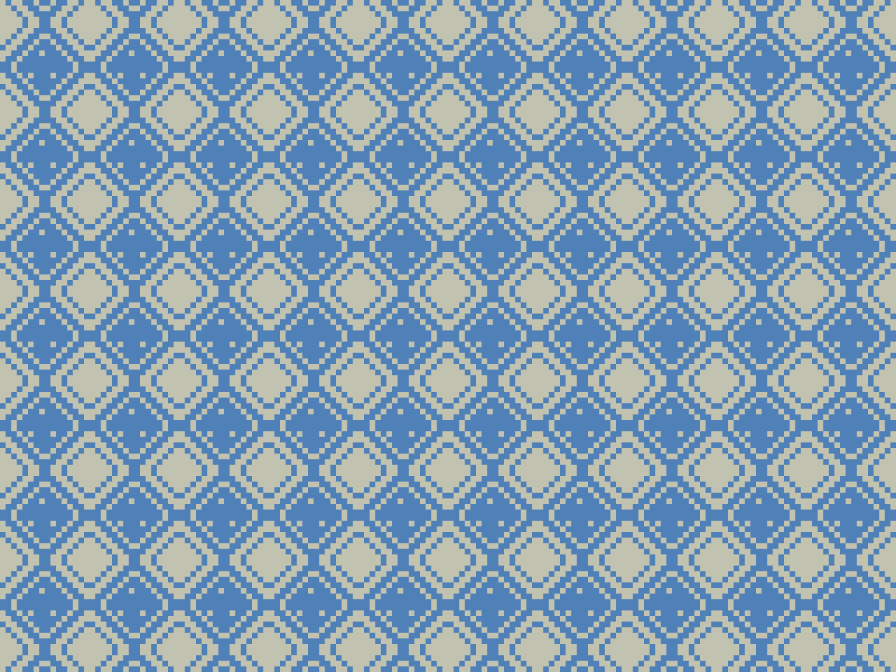
Give the GLSL for this pattern, as a WebGL 1 fragment shader.

```glsl
precision highp float;

uniform vec2 u_resolution;

// 1.0 when lo < v < hi
float band(float v, float lo, float hi) {
    return step(lo, v) * step(v, hi);
}

// Yarn choice for one stitch: 1.0 is cream, 0.0 is blue
float stitch(vec2 cell) {
    // Diamond distance from the cream centre, in whole stitches
    vec2 q = abs(mod(cell + vec2(8.0, 4.0), 16.0) - 7.5);
    float ring = q.x + q.y;

    float core = step(ring, 4.5);
    float border = band(ring, 5.5, 7.5);
    float outline = band(ring, 9.5, 10.5);

    // Staggered flecks inside the blue diamonds
    float fleckRow = band(mod(cell.y, 4.0), 1.5, 2.5);
    float fleckColumn = band(mod(cell.x + 0.5 * cell.y, 4.0), 1.75, 2.25);
    float flecks = fleckRow * fleckColumn * step(10.5, ring);

    return max(max(core, border), max(outline, flecks));
}

void main() {
    // Average a grid of samples over the pixel for smooth edges
    float cream = 0.0;
    for (int j = 0; j < 5; j++) {
        for (int i = 0; i < 5; i++) {
            vec2 offset = (vec2(float(i), float(j)) + 0.5) / 5.0 - 0.5;
            // 120 stitches fill the canvas height
            vec2 p = (gl_FragCoord.xy + offset) / u_resolution.y * 120.0;
            cream += stitch(floor(p)) / 25.0;
        }
    }

    vec3 color = mix(vec3(0.31, 0.50, 0.72), vec3(0.76, 0.76, 0.69), cream);
    gl_FragColor = vec4(color, 1.0);
}
```
